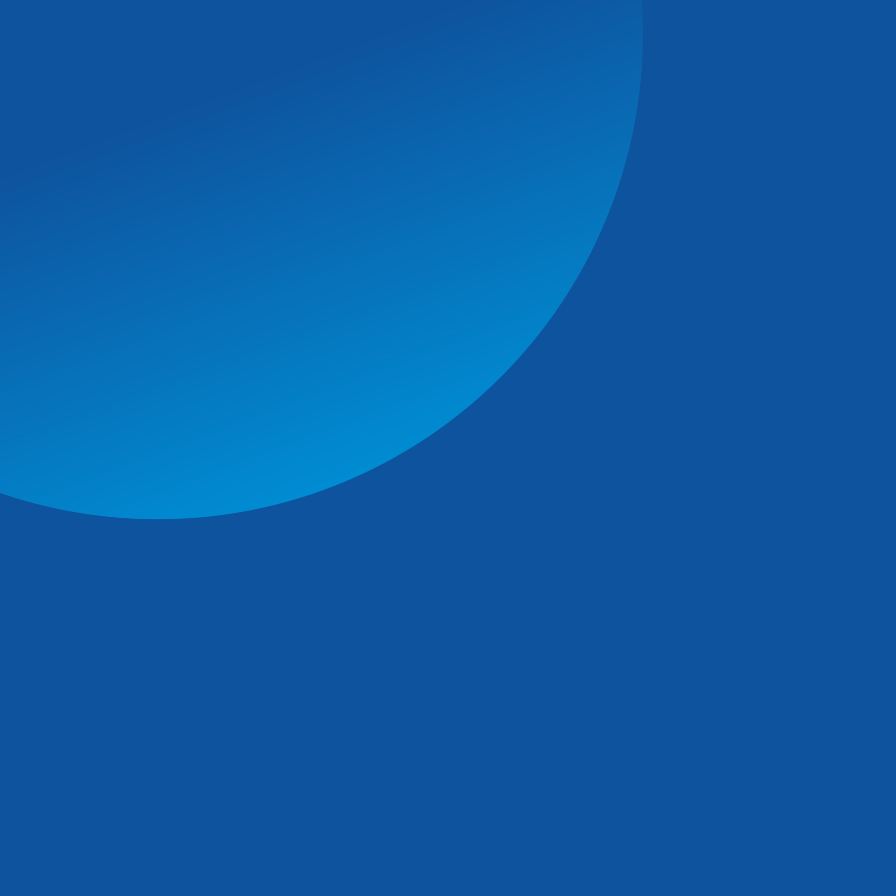
Reproduce this background procedurally as a three.js fragment shader.

```glsl
// Deep blue field with a large disc at the upper left, brightening toward its lower rim.
varying vec2 vUv;

void main() {
  vec3 deepBlue = vec3(0.055, 0.327, 0.62);
  vec3 brightBlue = vec3(0.0, 0.55, 0.825);

  // Disc with a smooth edge
  float radius = 0.5417;
  vec2 fromCenter = vUv - vec2(0.1758, 0.9622);
  float edgeDistance = length(fromCenter) - radius;
  float softness = max(fwidth(edgeDistance), 0.0005);
  float disc = 1.0 - smoothstep(-0.5 * softness, 0.5 * softness, edgeDistance);

  // Slanted linear gradient, from just below the center to the rim
  float along = dot(fromCenter, normalize(vec2(0.35, -0.937)));
  float glow = clamp((along - 0.09) / (radius - 0.09), 0.0, 1.0);
  vec3 discColor = mix(deepBlue, brightBlue, glow);

  gl_FragColor = vec4(mix(deepBlue, discColor, disc), 1.0);
}
```
